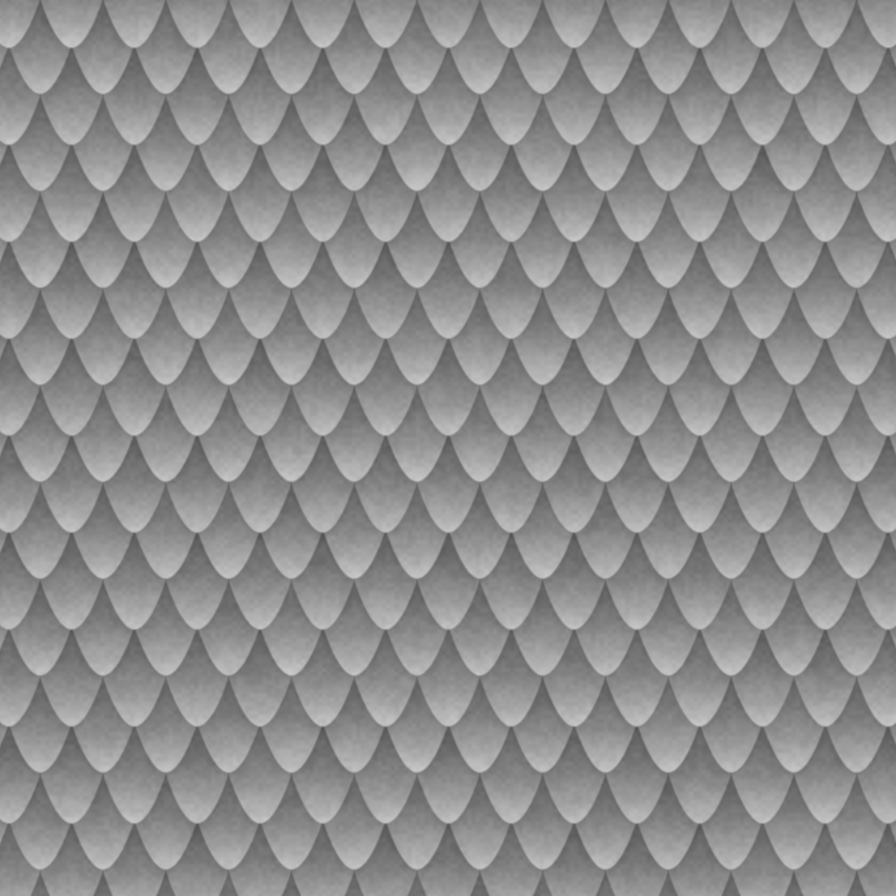
Write a WebGL 2 fragment shader that draws this pattern.

```glsl
#version 300 es
precision highp float;

uniform vec2 u_resolution;
out vec4 fragColor;

// Layout, in canvas units
const float SCALE_WIDTH = 0.0701;
const float ROW_STEP = 0.0541;
const vec2 FIRST_TIP = vec2(0.5005, 0.9466);
const float ODD_ROW_LIFT = 0.0027;
const float FLANK_HEIGHT = 0.0545;
const float TIP_POWER = 1.9;
const float EDGE_SOFTNESS = 0.0019;

// Tones
const float ROOT_TONE = 0.415;
const float TIP_TONE = 0.765;
const float TONE_CURVE = 1.65;
const float SHADOW_DEPTH = 0.045;
const float SHADOW_WIDTH = 0.005;

// Wear
const float SCALE_VARIATION = 0.014;
const float FINE_GRAIN = 0.045;
const float COARSE_GRAIN = 0.03;
const float FINE_FREQUENCY = 210.0;
const float COARSE_FREQUENCY = 75.0;

float hash(vec2 p) {
    return fract(sin(dot(p, vec2(127.1, 311.7))) * 43758.5453);
}

float valueNoise(vec2 p) {
    vec2 cell = floor(p);
    vec2 f = fract(p);
    f = f * f * (3.0 - 2.0 * f);
    float low = mix(hash(cell), hash(cell + vec2(1.0, 0.0)), f.x);
    float high = mix(hash(cell + vec2(0.0, 1.0)), hash(cell + 1.0), f.x);
    return mix(low, high, f.y);
}

// Approximate signed distance to the scale outline, positive inside
float scaleDistance(float across, float height) {
    float outline = FLANK_HEIGHT * pow(across, TIP_POWER);
    float slope = FLANK_HEIGHT * TIP_POWER * pow(across, TIP_POWER - 1.0) * 2.0 / SCALE_WIDTH;
    return (height - outline) / sqrt(1.0 + slope * slope);
}

// Bright at the tip, fading towards the covered root
float scaleTone(float height) {
    float t = clamp(height / (2.0 * ROW_STEP), 0.0, 1.0);
    return mix(ROOT_TONE, TIP_TONE, pow(1.0 - t, TONE_CURVE));
}

void main() {
    vec2 uv = gl_FragCoord.xy / u_resolution;
    float baseRow = floor((uv.y - FIRST_TIP.y) / ROW_STEP);
    float tone = ROOT_TONE;

    // Each higher row overlaps the one below it
    for (int i = -2; i <= 1; i++) {
        float row = baseRow + float(i);
        float odd = mod(row, 2.0);
        float height = uv.y - FIRST_TIP.y - row * ROW_STEP - odd * ODD_ROW_LIFT;
        float column = (uv.x - FIRST_TIP.x) / SCALE_WIDTH + 0.5 * odd;
        float id = floor(column + 0.5);
        float dist = scaleDistance(2.0 * abs(column - id), height);

        // Contact shadow on the scales underneath
        tone -= SHADOW_DEPTH * exp(-max(-dist, 0.0) / SHADOW_WIDTH);

        float variation = (hash(vec2(id, row)) - 0.5) * 2.0 * SCALE_VARIATION;
        float cover = smoothstep(-EDGE_SOFTNESS, EDGE_SOFTNESS, dist);
        tone = mix(tone, scaleTone(height) + variation, cover);
    }

    // Surface grain
    tone += (valueNoise(uv * FINE_FREQUENCY) - 0.5) * FINE_GRAIN;
    tone += (valueNoise(uv * COARSE_FREQUENCY + 37.0) - 0.5) * COARSE_GRAIN;

    fragColor = vec4(vec3(tone), 1.0);
}
```
